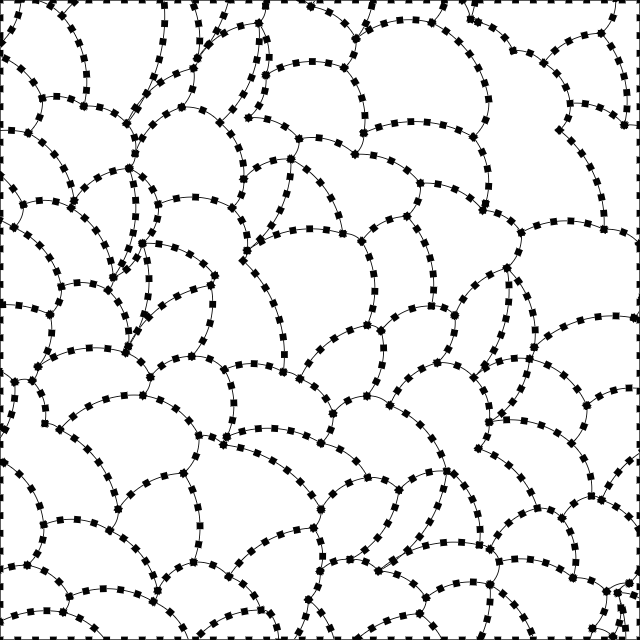
Reproduce this pattern procedurally as a WebGL 2 fragment shader.

```glsl
#version 300 es
precision highp float;
// A net of irregular cells whose thin curved walls are strung with square beads.
// Each node of a jittered, tilted lattice is split into two junctions; circular
// arcs join them, all bulging up or right, with beads spaced evenly end to end.
uniform vec2 u_resolution;
out vec4 fragColor;

const float CELLS = 8.2;         // lattice nodes across the canvas
const float BEND = 0.48;         // half the angle swept by each arc
const float BEAD = 0.0053;       // half the side of a bead
const float LINE = 0.00066;      // half the line width
const mat2 TILT = mat2(0.921, 0.390, -0.390, 0.921);

float hash(vec2 p, float seed) {
    return fract(sin(dot(p, vec2(127.1, 311.7)) + seed * 74.7) * 43758.5453);
}

// Which diagonal a node is split along: +1 rising, -1 falling
float splitSign(vec2 node) {
    return hash(node, 1.0) < 0.5 ? -1.0 : 1.0;
}

// The two junctions of a node: xy is the right one, zw the left one
vec4 junctions(vec2 node) {
    vec2 jitter = 0.72 * (vec2(hash(node, 2.0), hash(node, 3.0)) - 0.5);
    float apart = mix(0.03, 0.21, hash(node, 4.0));
    vec2 offset = apart * vec2(1.0, splitSign(node));
    vec2 centre = node + jitter;
    return vec4(TILT * (centre + offset), TILT * (centre - offset)) / CELLS;
}

float square(vec2 p) {
    return max(abs(p.x), abs(p.y)) - BEAD;
}

// Distance to an arc from a to b and to the beads along it
float beadedArc(vec2 p, vec2 a, vec2 b) {
    float chord = max(length(b - a), 1e-4);
    vec2 along = (b - a) / chord;
    vec2 bulge = vec2(-along.y, along.x);
    if (bulge.x + bulge.y < 0.0) bulge = -bulge;

    float radius = 0.5 * chord / sin(BEND);
    vec2 q = p - 0.5 * (a + b) + bulge * radius * cos(BEND);
    q = vec2(dot(q, along), dot(q, bulge));
    float angle = atan(q.x, q.y);

    float onArc = clamp(angle, -BEND, BEND);
    float line = length(q - radius * vec2(sin(onArc), cos(onArc))) - LINE;

    float count = max(1.0, round(2.0 * BEND * radius / 0.027));
    float gap = 2.0 * BEND / count;
    float at = clamp(round((angle + BEND) / gap), 0.0, count) * gap - BEND;
    float c = cos(at), s = sin(at);
    float bead = square(vec2(c * q.x - s * q.y, s * q.x + c * q.y - radius));
    return min(line, bead);
}

// Beaded line around the canvas
float beadedFrame(vec2 p) {
    vec2 edge = min(p, 1.0 - p);
    vec2 along = (fract(p * 36.0 + 0.5) - 0.5) / 36.0;
    float beads = min(square(vec2(along.x, edge.y)), square(vec2(along.y, edge.x)));
    return min(beads, min(edge.x, edge.y) - 0.001);
}

float net(vec2 p) {
    vec2 home = floor(p * TILT * CELLS);
    float d = 1.0;
    for (int y = -1; y <= 1; y++) {
        for (int x = -1; x <= 1; x++) {
            vec2 node = home + vec2(x, y);
            vec2 above = node + vec2(0.0, 1.0);
            vec4 here = junctions(node);
            vec4 up = junctions(above);

            // Short link between the two halves of the node
            d = min(d, beadedArc(p, here.xy, here.zw));

            // Wall to the node above
            vec2 start = splitSign(node) > 0.0 ? here.xy : here.zw;
            vec2 end = splitSign(above) > 0.0 ? up.zw : up.xy;
            d = min(d, beadedArc(p, start, end));

            // Wall to the right, sometimes left out to merge two cells
            if (hash(node, 5.0) > 0.1) {
                vec4 right = junctions(node + vec2(1.0, 0.0));
                d = min(d, beadedArc(p, here.xy, right.zw));
            }
            // Occasional diagonal wall that cuts a cell in two
            if (hash(node, 6.0) < 0.18) {
                vec4 corner = junctions(node + 1.0);
                d = min(d, beadedArc(p, here.xy, corner.zw));
            }
        }
    }
    return d;
}

void main() {
    vec2 p = gl_FragCoord.xy / u_resolution;
    float pixel = 1.0 / min(u_resolution.x, u_resolution.y);
    float d = min(net(p), beadedFrame(p));
    float ink = clamp(0.5 - d / pixel, 0.0, 1.0);
    vec3 paper = vec3(1.0), black = vec3(0.01);
    fragColor = vec4(mix(paper, black, ink), 1.0);
}
```
